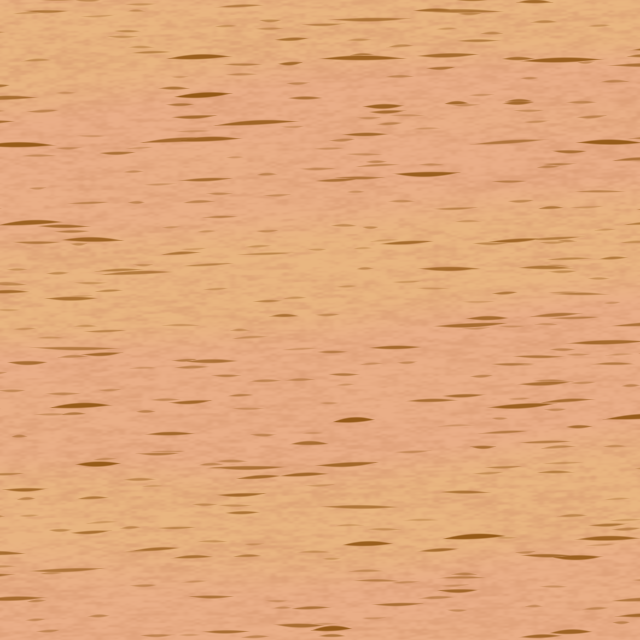
This texture is drawn by a three.js fragment shader. Its source:

```glsl
// Pale beech wood: pink and honey bands, fine grain and short dark lens-shaped flecks.
varying vec2 vUv;

const vec3 PINK_WOOD = vec3(0.918, 0.682, 0.532);
const vec3 HONEY_WOOD = vec3(0.915, 0.712, 0.502);
const vec3 GRAIN_SHADE = vec3(0.845, 0.595, 0.435);
const vec3 FLECK_BROWN = vec3(0.58, 0.345, 0.08);
const float BAND_PERIOD = 0.38;
const float BAND_SLOPE = 0.06;
const float EDGE_SOFTNESS = 0.0016;

// Sine-free hashes
float hash21(vec2 p) {
  vec3 q = fract(vec3(p.xyx) * 0.1031);
  q += dot(q, q.yzx + 33.33);
  return fract((q.x + q.y) * q.z);
}

vec2 hash22(vec2 p) {
  return vec2(hash21(p + 17.3), hash21(p + 71.9));
}

float valueNoise(vec2 p) {
  vec2 cell = floor(p);
  vec2 f = fract(p);
  f = f * f * (3.0 - 2.0 * f);
  float low = mix(hash21(cell), hash21(cell + vec2(1.0, 0.0)), f.x);
  float high = mix(hash21(cell + vec2(0.0, 1.0)), hash21(cell + vec2(1.0, 1.0)), f.x);
  return mix(low, high, f.y);
}

// Coverage of one tapered, slightly bent fleck centred at the origin
float fleck(vec2 p, float halfLength, float halfWidth, float slope, float bend) {
  float along = p.x / halfLength;
  float taper = halfWidth * (1.0 - along * along);
  float centreLine = slope * p.x + bend * halfWidth * along * along;
  float d = abs(p.y - centreLine) - taper;
  return 1.0 - smoothstep(-EDGE_SOFTNESS, EDGE_SOFTNESS, d);
}

// Flecks scattered in jittered cells; each row is shifted to hide the grid
float fleckLayer(vec2 uv, vec2 cellSize, vec2 halfSize, float density, float opacity, float seed) {
  float coverage = 0.0;
  float row = floor(uv.y / cellSize.y);
  for (int j = -1; j <= 1; j++) {
    float y = row + float(j);
    float shift = hash21(vec2(y, seed));
    float column = floor(uv.x / cellSize.x + shift);
    for (int i = -1; i <= 1; i++) {
      float x = column + float(i);
      vec2 id = vec2(x, y) + seed;
      vec2 centre = (vec2(x - shift, y) + hash22(id)) * cellSize;
      vec2 shape = hash22(id + 131.0);
      vec2 lean = hash22(id + 257.0);
      float present = step(hash21(id + 389.0), density);
      float strength = opacity * mix(0.6, 1.0, shape.y);
      float mark = fleck(uv - centre, halfSize.x * mix(0.6, 1.35, shape.x),
        halfSize.y * mix(0.75, 1.2, shape.y), mix(-0.01, 0.065, lean.x), lean.y - 0.5);
      coverage = max(coverage, present * strength * mark);
    }
  }
  return coverage;
}

// Broad tilted bands with a slow wobble
vec3 woodBase(vec2 uv) {
  float level = uv.y - BAND_SLOPE * uv.x - 0.17;
  level += 0.07 * (valueNoise(uv * vec2(2.0, 5.0) + 4.0) - 0.5);
  float wave = 0.5 + 0.5 * cos(6.28318 * level / BAND_PERIOD);
  float honey = smoothstep(0.35, 1.0, wave);
  honey += 0.35 * (valueNoise(uv * vec2(3.0, 16.0) + 9.0) - 0.4);
  return mix(PINK_WOOD, HONEY_WOOD, clamp(honey, 0.0, 1.0));
}

// Fine streaks that follow the lean of the flecks
float grain(vec2 uv) {
  vec2 p = vec2(uv.x, uv.y - 0.03 * uv.x);
  float streaks = valueNoise(p * vec2(38.0, 190.0));
  float fibres = valueNoise(p * vec2(110.0, 300.0) + 40.0);
  float clouds = valueNoise(p * vec2(7.0, 30.0) + 80.0);
  return 0.45 * streaks + 0.35 * fibres + 0.2 * clouds;
}

void main() {
  vec3 colour = woodBase(vUv);
  colour = mix(colour, GRAIN_SHADE, 0.62 * smoothstep(0.25, 0.95, grain(vUv)));

  float longFlecks = fleckLayer(vUv, vec2(0.2, 0.05), vec2(0.046, 0.0033), 0.4, 1.0, 11.0);
  float midFlecks = fleckLayer(vUv, vec2(0.125, 0.04), vec2(0.028, 0.0022), 0.55, 0.82, 53.0);
  float faintFlecks = fleckLayer(vUv, vec2(0.09, 0.03), vec2(0.018, 0.0018), 0.55, 0.48, 97.0);
  float flecks = max(longFlecks, max(midFlecks, faintFlecks));

  gl_FragColor = vec4(mix(colour, FLECK_BROWN, flecks), 1.0);
}
```
